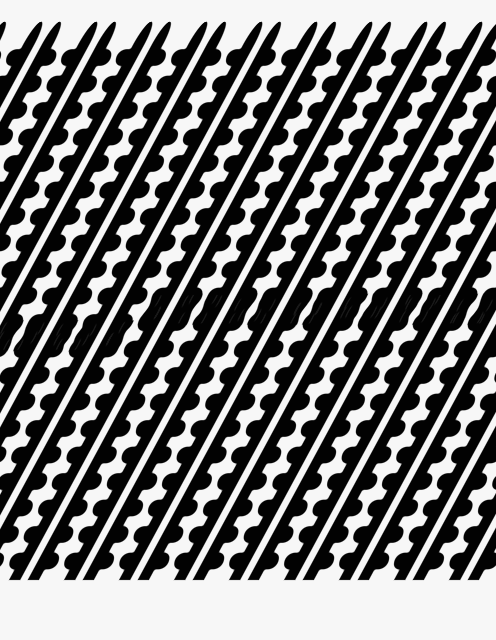
Write a Shadertoy shader that draws this pattern.

```glsl
const float CANVAS_UNITS = 768.0;   // design units per canvas height
const float PERIOD = 66.0;          // horizontal distance between stem pairs
const float ROW_STEP = 31.8;        // vertical distance between lobes
const float SLANT = 0.54;           // horizontal drift per unit of depth
const float TOP = 26.0;
const float BOTTOM = 696.0;
const float FIRST_ROW = 69.0;
const float LAST_ROW = 19.0;
const float FIRST_STRIPE = 60.5;
const vec3 PAPER = vec3(0.97);
const vec3 INK = vec3(0.008);

float hash(vec2 p) {
    vec3 q = fract(p.xyx * vec3(0.1031, 0.1030, 0.0973));
    q += dot(q, q.yzx + 33.33);
    return fract((q.x + q.y) * q.z);
}

float smoothMin(float a, float b, float k) {
    float h = max(k - abs(a - b), 0.0) / k;
    return min(a, b) - h * h * k * 0.25;
}

// Slanted bar that tapers to a rounded tip
float stem(float across, float depth, float halfWidth, float squash) {
    float t = clamp((depth - TOP) / 28.0, 0.0, 1.0);
    float taper = sqrt(1.0 - (1.0 - t) * (1.0 - t));
    return max((abs(across) - halfWidth * taper) * squash, TOP - depth);
}

// Bump with a tight upper corner and a broad lower sweep
float lobe(vec2 p, float reach) {
    float y = p.y + 4.0;
    float radius = y < 0.0 ? 6.0 : 14.0;
    return length(max(vec2(p.x - reach + radius, abs(y)), 0.0)) - radius;
}

// Uneven band that fuses two neighbouring lobes
float seam(float across, float fromMiddle, float phase, float squash) {
    float edge = 28.5 + 1.1 * sin(fromMiddle * 0.24 + phase);
    return max((across - edge) * squash, abs(fromMiddle) - 18.0);
}

// Faint short scratches running along the slant
float scratches(vec2 p, float seed, float pixel) {
    float ink = 0.0;
    for (int i = 0; i < 3; i++) {
        vec2 id = vec2(seed, float(i));
        float x = mix(9.0, 25.0, hash(id + 3.7));
        float y = mix(-14.0, 14.0, hash(id + 9.1));
        float bend = 0.012 * (p.y - y) * (p.y - y);
        float line = 1.0 - smoothstep(0.2, 0.4 + pixel, abs(p.x - x - bend));
        ink += line * (1.0 - smoothstep(4.0, 9.0, abs(p.y - y)));
    }
    return min(ink, 1.0);
}

void mainImage(out vec4 fragColor, in vec2 fragCoord) {
    float pixel = CANVAS_UNITS / iResolution.y;
    float x = fragCoord.x * pixel;
    float depth = CANVAS_UNITS - fragCoord.y * pixel;
    float squash = inversesqrt(1.0 + SLANT * SLANT);

    // Slanted columns, each centred on its thin light stripe
    float slid = x + SLANT * (depth - TOP) - FIRST_STRIPE;
    float column = floor(slid / PERIOD + 0.5);
    float offset = slid - column * PERIOD;
    float side = offset < 0.0 ? -1.0 : 1.0;
    float across = abs(offset);

    // Rows of lobes, turned half around on the left side
    float row = clamp(floor((depth - FIRST_ROW) / ROW_STEP + 0.5), 0.0, LAST_ROW);
    float fromRow = depth - FIRST_ROW - row * ROW_STEP;
    vec2 local = side * vec2(offset - SLANT * fromRow, fromRow);
    float reach = 30.0 + 0.8 * (hash(vec2(column, row * 2.0 + side)) - 0.5);

    // The fused rows step down one place in the first columns
    float seamRow = column < 4.5 ? 10.5 : 9.5;
    float fromSeam = depth - FIRST_ROW - seamRow * ROW_STEP;
    float seed = column * 2.0 + side + 40.0;
    float band = seam(across, fromSeam, 6.28 * hash(vec2(seed, 5.0)), squash);

    // Join the parts, then cut the stripe and the straight lower edge
    float d = stem(across - 11.2, depth, 6.7, squash);
    d = smoothMin(d, lobe(local, reach), 2.5);
    d = smoothMin(d, band, 2.0);
    d = max(d, (4.5 - across) * squash);
    d = max(d, depth - BOTTOM);

    float wear = scratches(vec2(across, fromSeam), seed, pixel);
    wear *= 1.0 - smoothstep(-2.0, 0.0, band);
    vec3 ink = INK + 0.09 * wear;
    float coverage = 1.0 - smoothstep(-0.75 * pixel, 0.75 * pixel, d);
    fragColor = vec4(mix(PAPER, ink, coverage), 1.0);
}
```
